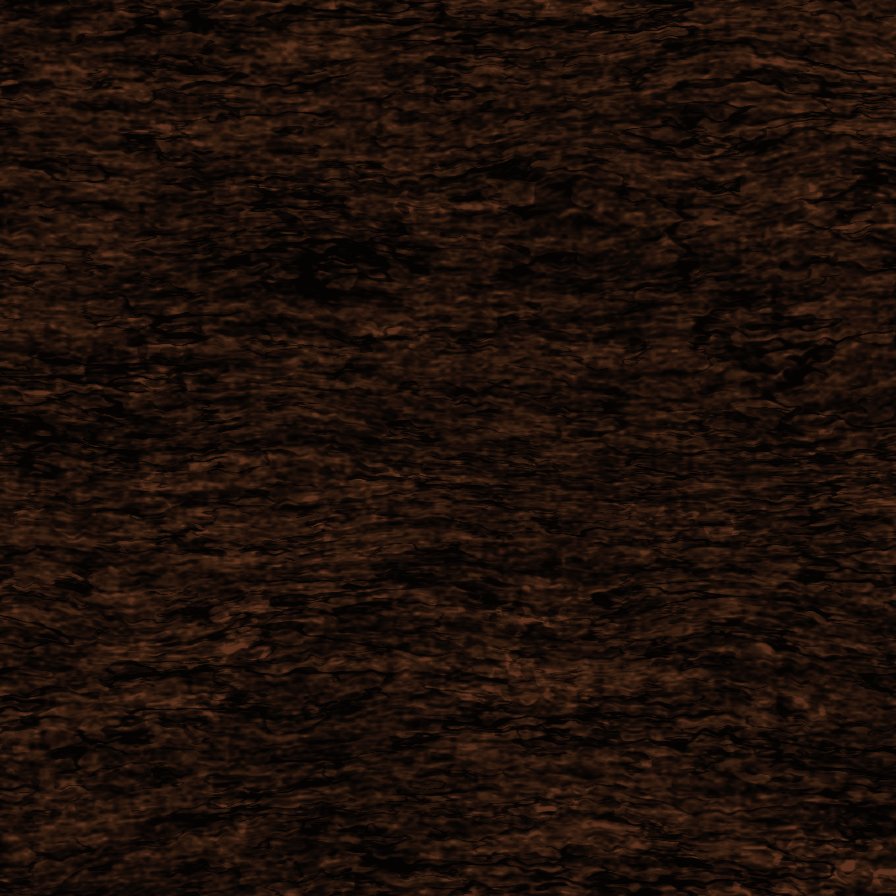
Write a Shadertoy shader that draws this texture.

```glsl
const vec2 FLOW_SCALE   = vec2(2.3, 3.6);    // slow bends of the grain
const vec2 PLATE_SCALE  = vec2(9.0, 52.0);   // long bark plates
const vec2 FIBRE_SCALE  = vec2(55.0, 140.0); // short fibres on the plates
const vec2 GRAIN_SCALE  = vec2(170.0, 235.0);
const vec2 CRACK_SCALE  = vec2(6.0, 28.0);
const vec2 SPLIT_SCALE  = vec2(15.0, 62.0);
const vec2 LEDGE_SCALE  = vec2(6.0, 15.0);
const vec2 FLECK_SCALE  = vec2(95.0, 150.0);
const vec2 LIGHT_STEP   = vec2(-0.0012, 0.0028);
const float FLOW_BEND   = 0.065;
const float RAGGEDNESS  = 0.0045;
const float RELIEF      = 7.5;
const float LEDGE_COUNT = 24.0;
const float LEDGE_DEPTH = 1.7;
const float CRACK_DEPTH = 2.3;
const float SPLIT_DEPTH = 1.7;
const float TONE_BIAS   = 0.36;
const float TONE_SPREAD = 1.08;

const vec3 PIT    = vec3(0.018, 0.010, 0.007);
const vec3 SHADOW = vec3(0.05, 0.03, 0.02);
const vec3 UMBER  = vec3(0.10, 0.05, 0.03);
const vec3 BARK   = vec3(0.14, 0.07, 0.04);
const vec3 RUST   = vec3(0.18, 0.10, 0.05);
const vec3 RIDGE  = vec3(0.24, 0.13, 0.07);
const vec3 FLECK  = vec3(0.36, 0.19, 0.11);

float hash(vec2 cell) {
    uvec2 k = uvec2(ivec2(cell)) * uvec2(1597334677u, 3812015801u);
    uint n = (k.x ^ k.y) * 1597334677u;
    n = (n ^ (n >> 15)) * 2246822519u;
    n ^= n >> 13;
    return float(n >> 8) / 16777216.0;
}

float noise(vec2 p) {
    vec2 cell = floor(p);
    vec2 f = fract(p);
    f = f * f * (3.0 - 2.0 * f);
    float low  = mix(hash(cell), hash(cell + vec2(1, 0)), f.x);
    float high = mix(hash(cell + vec2(0, 1)), hash(cell + vec2(1, 1)), f.x);
    return mix(low, high, f.y);
}

float fbm(vec2 p) {
    float sum = 0.0, total = 0.0, weight = 1.0;
    for (int i = 0; i < 4; i++) {
        sum += weight * noise(p);
        total += weight;
        weight *= 0.6;
        p = p * 2.03 + vec2(17.3, 31.7);
    }
    return sum / total;
}

// Bends the grain slowly and frays it finely
vec2 warpGrain(vec2 p) {
    float bend = noise(p * FLOW_SCALE + 5.0) - 0.5
               + 0.40 * (noise(p * FLOW_SCALE * 2.7 + 40.0) - 0.5);
    vec2 fray = vec2(noise(p * vec2(60.0, 95.0) + 11.0),
                     noise(p * vec2(75.0, 75.0) + 73.0)) - 0.5;
    return p + vec2(0.0, FLOW_BEND * bend) + RAGGEDNESS * fray * vec2(2.5, 1.0);
}

// Thin dark lines along the middle level of stretched noise, broken by a mask
float crackLines(vec2 p, vec2 scale, float width) {
    float level = abs(fbm(p * scale + 90.0) - 0.5);
    float mask = smoothstep(0.42, 0.62, noise(p * scale * vec2(1.6, 0.9) + 130.0));
    return mask * (1.0 - smoothstep(0.35 * width, width, level));
}

// Shadows with a crisp upper edge beneath overlapping layers
float ledgeShadow(vec2 p) {
    float layer = fract(p.y * LEDGE_COUNT + 3.5 * fbm(p * LEDGE_SCALE + 500.0));
    float mask = smoothstep(0.40, 0.65, noise(p * vec2(13.0, 34.0) + 610.0));
    return mask * smoothstep(0.66, 0.92, layer) * (1.0 - smoothstep(0.95, 1.0, layer));
}

// Spreads an even 0..1 tone over the colours by their share of the area
vec3 barkColor(float tone) {
    vec3 color = mix(PIT, SHADOW, smoothstep(0.0, 0.165, tone));
    color = mix(color, UMBER, clamp((tone - 0.165) / 0.305, 0.0, 1.0));
    color = mix(color, BARK,  clamp((tone - 0.470) / 0.235, 0.0, 1.0));
    color = mix(color, RUST,  clamp((tone - 0.705) / 0.160, 0.0, 1.0));
    color = mix(color, RIDGE, clamp((tone - 0.865) / 0.095, 0.0, 1.0));
    return mix(color, FLECK,  clamp((tone - 0.960) / 0.035, 0.0, 1.0));
}

void mainImage(out vec4 fragColor, in vec2 fragCoord) {
    vec2 p = fragCoord / iResolution.y;
    vec2 q = warpGrain(p);

    // Plates, lit from above
    float plate = fbm(q * PLATE_SCALE);
    float slope = plate - fbm((q + LIGHT_STEP) * PLATE_SCALE);
    float tone = 2.7 * (plate - 0.5) + clamp(RELIEF * slope, -1.3, 1.3);

    // Fibres, fine grain and broad patches
    tone += 4.0 * (fbm(q * FIBRE_SCALE + 200.0) - 0.5);
    tone += 1.9 * (noise(p * GRAIN_SCALE + 700.0) - 0.5);
    tone += 0.7 * (noise(q * vec2(3.0, 9.0) + 60.0) - 0.5);

    // Layer edges, cracks and small splits
    tone -= LEDGE_DEPTH * ledgeShadow(q);
    tone -= CRACK_DEPTH * crackLines(q, CRACK_SCALE, 0.036);
    tone -= SPLIT_DEPTH * crackLines(q + 3.0, SPLIT_SCALE, 0.045);

    // Sparse pale chips
    float chipArea = smoothstep(0.60, 0.85, noise(p * vec2(11.0, 19.0) + 300.0));
    tone += 1.5 * chipArea * smoothstep(0.62, 0.78, noise(q * FLECK_SCALE + 400.0));

    float evenTone = 1.0 / (1.0 + exp(-1.7 * (tone + TONE_BIAS) / TONE_SPREAD));
    fragColor = vec4(barkColor(evenTone), 1.0);
}
```
